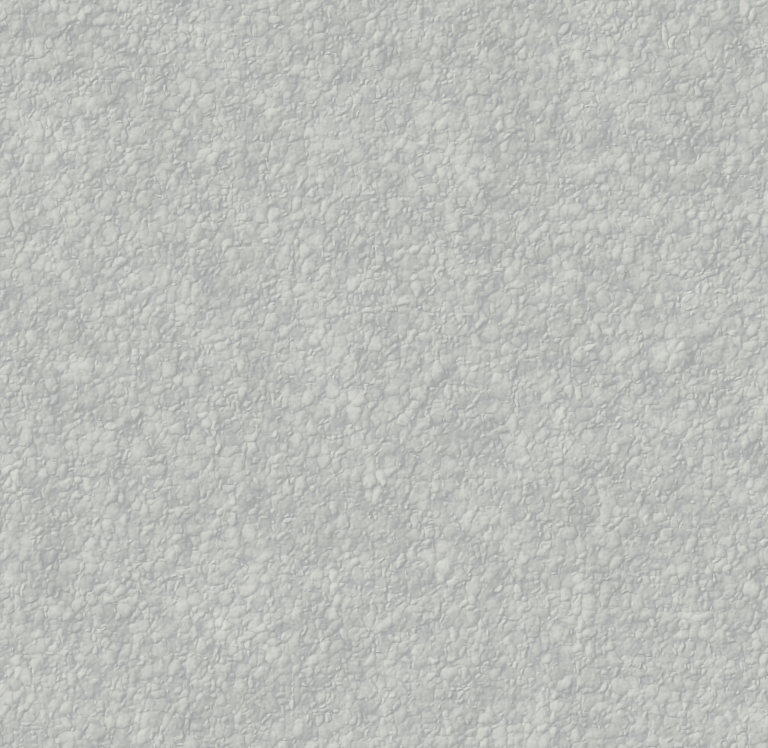
A Shadertoy shader for this texture:

```glsl
// Rough pale plaster: clumped rounded grains of two sizes, leaning up and right.
// Elliptical domes and gradient noise build a height field, which is lit from
// the upper left by a finite difference and tinted from grey shadow to warm light.

const vec3 SHADOW_COLOR = vec3(0.684, 0.694, 0.678);
const vec3 MID_COLOR    = vec3(0.743, 0.751, 0.733);
const vec3 LIGHT_COLOR  = vec3(0.800, 0.804, 0.782);
const vec3 HOLLOW_TINT  = vec3(-0.004, -0.002, 0.010);

const float COARSE_GRAINS = 64.0;   // grains per canvas height
const float FINE_GRAINS   = 122.0;
const float FINE_HEIGHT   = 0.72;
const float WARP_SCALE    = 48.0;
const float WARP_AMOUNT   = 0.008;
const float ROUGH_SCALE   = 130.0;
const float ROUGH_AMOUNT  = 0.0035;
const float GRAIN_LEAN    = 1.0;    // radians from horizontal
const float LEAN_SPREAD   = 1.8;
const vec2  LIGHT_DIR     = vec2(-0.78, 0.63);
const float LIGHT_STEP    = 0.0026;
const float SLOPE_GAIN    = 2.8;
const float HEIGHT_GAIN   = 1.9;
const float MEAN_HEIGHT   = 0.43;
const float MOTTLE_GAIN   = 0.65;
const float SPECK_GAIN    = 0.6;
const float TONE_LIMIT    = 2.3;

vec2 hash2(vec2 p) {
    vec3 q = fract(vec3(p.xyx) * vec3(0.1031, 0.1030, 0.0973));
    q += dot(q, q.yzx + 33.33);
    return fract((q.xx + q.yz) * q.zy);
}

float cornerSlope(vec2 cell, vec2 offset) {
    return dot(hash2(cell) * 2.0 - 1.0, offset);
}

// Gradient noise, about -0.7 to 0.7
float gradientNoise(vec2 p) {
    vec2 i = floor(p), f = fract(p);
    vec2 u = f * f * f * (f * (f * 6.0 - 15.0) + 10.0);
    vec2 e = vec2(1.0, 0.0);
    float low  = mix(cornerSlope(i, f), cornerSlope(i + e, f - e), u.x);
    float high = mix(cornerSlope(i + e.yx, f - e.yx), cornerSlope(i + 1.0, f - 1.0), u.x);
    return mix(low, high, u.y);
}

vec2 noisePair(vec2 p) {
    return vec2(gradientNoise(p), gradientNoise(p + 91.7));
}

// Highest of the elliptical domes scattered around p, one per cell
float domes(vec2 p) {
    vec2 cell = floor(p);
    float top = 0.0;
    for (int y = -1; y <= 1; y++) {
        for (int x = -1; x <= 1; x++) {
            vec2 id = cell + vec2(x, y);
            vec2 shape = hash2(id + 71.0);
            vec2 d = p - id - mix(vec2(0.1), vec2(0.9), hash2(id + 17.0));
            float angle = GRAIN_LEAN + (shape.x - 0.5) * LEAN_SPREAD;
            vec2 axis = vec2(cos(angle), sin(angle));
            vec2 local = vec2(dot(d, axis) / 1.25, dot(d, vec2(-axis.y, axis.x)) * 1.1);
            float radius = mix(0.34, 0.76, shape.y);
            float level = mix(0.3, 1.0, fract(shape.x * 7.3 + shape.y * 3.1));
            top = max(top, level * (1.0 - dot(local, local) / (radius * radius)));
        }
    }
    return top;
}

float surfaceHeight(vec2 p) {
    vec2 q = p + WARP_AMOUNT * noisePair(p * WARP_SCALE)
               + ROUGH_AMOUNT * noisePair(p * ROUGH_SCALE + 7.0);
    // Patches choose between smooth lumps and clusters of small grains
    float patchiness = gradientNoise(p * 21.0 + 37.0);
    float coarse = domes(q * COARSE_GRAINS) * (0.95 + 0.6 * patchiness);
    float fine = domes(q * FINE_GRAINS + 13.0) * FINE_HEIGHT * (1.0 - 0.5 * patchiness);
    float lumps = 0.55 * gradientNoise(p * 34.0 + 5.0);
    float grit = 0.20 * gradientNoise(p * 185.0);
    return max(coarse, fine) + lumps + grit;
}

void mainImage(out vec4 fragColor, in vec2 fragCoord) {
    vec2 p = fragCoord / iResolution.y;

    // Relief lighting: ground falling toward the light is bright
    float h = surfaceHeight(p);
    float slope = h - surfaceHeight(p + LIGHT_DIR * LIGHT_STEP);
    float relief = h - MEAN_HEIGHT;

    // Tone from slope, height, broad mottling and fine specks
    float tone = SLOPE_GAIN * slope + HEIGHT_GAIN * relief;
    tone += MOTTLE_GAIN * (gradientNoise(p * 8.0 + 3.0) + gradientNoise(p * 19.0 + 29.0));
    tone += SPECK_GAIN * gradientNoise(p * 215.0 + 59.0);
    tone = TONE_LIMIT * tanh(tone / TONE_LIMIT);

    // Three-colour ramp, with cooler hollows
    vec3 color = MID_COLOR
        + (LIGHT_COLOR - MID_COLOR) * max(tone, 0.0)
        + (SHADOW_COLOR - MID_COLOR) * max(-tone, 0.0);
    color += HOLLOW_TINT * smoothstep(0.05, -0.45, relief);

    fragColor = vec4(color, 1.0);
}
```
